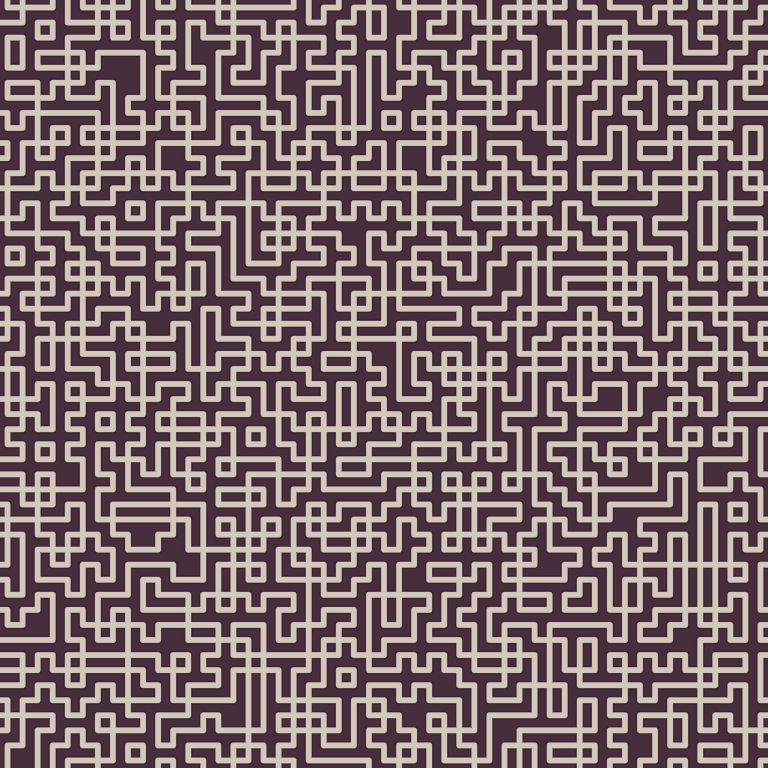
A Shadertoy shader for this pattern:

```glsl
#define CELLS 51.0
#define LINE_WIDTH 0.39
#define RIM_WIDTH 0.10
#define SEED 17.0
#define LINE_COLOR vec3(0.82, 0.79, 0.73)
#define GROUND_COLOR vec3(0.28, 0.18, 0.24)
#define RIM_COLOR vec3(0.24, 0.13, 0.20)

float hash(vec2 p) {
    vec3 h = fract(vec3(p.xyx + SEED) * vec3(0.1031, 0.1030, 0.0973));
    h += dot(h, h.yzx + 33.33);
    return fract((h.x + h.y) * h.z);
}

float randomSide(vec2 cell) {
    return step(0.5, hash(cell));
}

// Two-colour map; cells at odd places break up uniform 2x2 blocks
float cellSide(vec2 cell) {
    float side = randomSide(cell);
    if (mod(cell.x, 2.0) * mod(cell.y, 2.0) < 0.5) return side;
    float vote = 0.0;
    for (int k = 0; k < 4; k++) {
        vec2 o = vec2(k & 1, k >> 1) * 2.0 - 1.0;
        float sum = randomSide(cell + vec2(o.x, 0.0))
                  + randomSide(cell + vec2(0.0, o.y))
                  + randomSide(cell + o);
        if (sum < 0.5) vote += 1.0;
        if (sum > 2.5) vote -= 1.0;
    }
    return vote == 0.0 ? side : step(0.0, vote);
}

// Distance to a half edge leaving the node, if its two cells differ
float halfEdge(vec2 p, vec2 dir, float sideA, float sideB) {
    if (sideA == sideB) return 1.0;
    return length(p - dir * clamp(dot(p, dir), 0.0, 0.5));
}

// Distance to the border lines of the map around the nearest node
float mazeDistance(vec2 p) {
    vec2 node = floor(p + 0.5);
    vec2 local = p - node;
    float lowLeft = cellSide(node - 1.0);
    float lowRight = cellSide(node - vec2(0.0, 1.0));
    float topLeft = cellSide(node - vec2(1.0, 0.0));
    float topRight = cellSide(node);
    float d = halfEdge(local, vec2(1.0, 0.0), lowRight, topRight);
    d = min(d, halfEdge(local, vec2(-1.0, 0.0), lowLeft, topLeft));
    d = min(d, halfEdge(local, vec2(0.0, 1.0), topLeft, topRight));
    return min(d, halfEdge(local, vec2(0.0, -1.0), lowLeft, lowRight));
}

void mainImage(out vec4 fragColor, in vec2 fragCoord) {
    float scale = CELLS / min(iResolution.x, iResolution.y);
    float d = mazeDistance(fragCoord * scale + 0.5) - 0.5 * LINE_WIDTH;
    float soft = 0.75 * scale;

    // Ground, thin dark rim, then the line
    vec3 color = mix(RIM_COLOR, GROUND_COLOR,
                     smoothstep(-soft, soft, d - RIM_WIDTH));
    color = mix(LINE_COLOR, color, smoothstep(-soft, soft, d));
    fragColor = vec4(color, 1.0);
}
```
